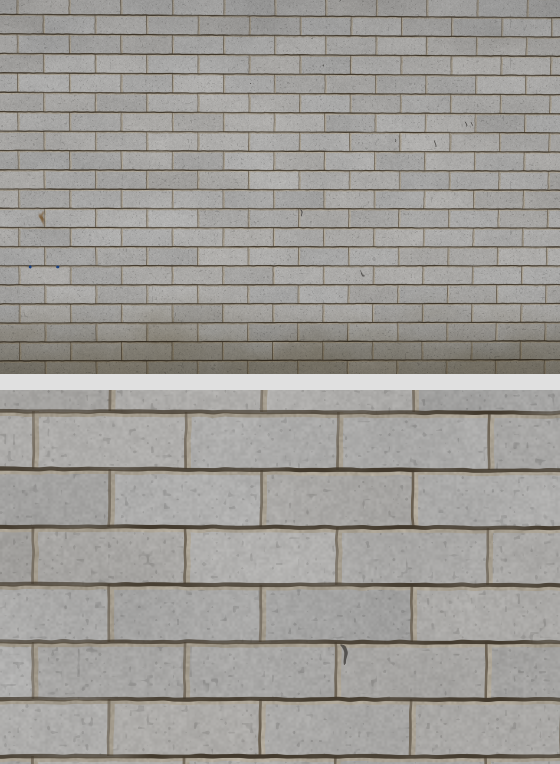
Top, the full canvas; bottom, a detail of the centre.
This texture is drawn by a WebGL 1 fragment shader. Its source:

```glsl
precision highp float;
// Weathered grey brick wall in running bond, seen slightly off axis.
// A warped grid gives courses and bricks; each joint is a pale mortar band
// with a dark shadow, and layered noise adds grain, soiling and scuffs.

uniform vec2 u_resolution;

// Layout, in canvas heights unless noted
const vec2 BRICK_PITCH = vec2(0.137, 0.0516);
const vec2 GRID_START = vec2(0.0781, 0.0381);   // fraction of canvas, from top left
const vec2 GRID_COUNT = vec2(10.77, 19.10);     // bricks across, courses down
const vec2 GRID_SQUEEZE = vec2(0.272, 0.343);   // pitch shrinks right and down
const float TAPER = 0.0205;                     // columns converge downwards
const float TAPER_PIVOT = 0.272;
const float MORTAR_HALF = 0.0021;
const float SHADOW_HALF = 0.0018;
const float SIDE_HALF = 0.0012;
const float WOBBLE = 0.0012;

// Wear
const float BRICK_VARIATION = 0.050;
const float GRAIN = 0.075;
const float CLOUDING = 0.09;
const int SCUFF_COUNT = 10;

const vec3 BRICK = vec3(0.662, 0.660, 0.655);
const vec3 MORTAR = vec3(0.66, 0.625, 0.56);
const vec3 SIDE_SHADE = vec3(0.41, 0.37, 0.31);
const vec3 SHADOW = vec3(0.26, 0.225, 0.175);
const vec3 SOIL = vec3(0.70, 0.675, 0.61);      // multiplies the wall
const vec3 SCUFF = vec3(0.20, 0.19, 0.18);
const vec3 RUST = vec3(0.43, 0.29, 0.12);
const vec3 BLUE = vec3(0.10, 0.25, 0.50);

float hash(vec2 p) {
  vec3 q = fract(p.xyx * 0.1031);
  q += dot(q, q.yzx + 33.33);
  return fract((q.x + q.y) * q.z);
}

float noise(vec2 p) {
  vec2 i = floor(p), f = fract(p);
  f = f * f * (3.0 - 2.0 * f);
  return mix(mix(hash(i), hash(i + vec2(1, 0)), f.x),
             mix(hash(i + vec2(0, 1)), hash(i + vec2(1, 1)), f.x), f.y);
}

float fbm(vec2 p) {
  float sum = 0.0, amp = 0.5;
  for (int i = 0; i < 4; i++) {
    sum += amp * noise(p);
    p = p * 2.03 + 17.0;
    amp *= 0.5;
  }
  return sum / 0.9375;
}

float band(float d, float halfWidth, float soft) {
  return 1.0 - smoothstep(halfWidth - soft, halfWidth + soft, abs(d));
}

float segment(vec2 p, vec2 a, vec2 b) {
  vec2 ab = b - a;
  return length(p - a - ab * clamp(dot(p - a, ab) / dot(ab, ab), 0.0, 1.0));
}

// Canvas fraction (y down) to brick column and course
vec2 wallGrid(vec2 uv) {
  uv.y -= uv.x * (0.0098 - 0.0137 * uv.y);
  uv.x = TAPER_PIVOT + (uv.x - TAPER_PIVOT) * (1.0 + TAPER * (uv.y - 0.07));
  vec2 q = uv - GRID_START;
  return q * GRID_COUNT + q * q * GRID_SQUEEZE;
}

void main() {
  vec2 uv = gl_FragCoord.xy / u_resolution;
  uv.y = 1.0 - uv.y;
  float aspect = u_resolution.x / u_resolution.y;
  vec2 p = vec2(uv.x * aspect, uv.y);
  float soft = 0.6 / u_resolution.y;

  // Brick cell and signed distances to the nearest joints
  vec2 grid = wallGrid(uv);
  float course = floor(grid.y);
  grid.x += 0.5 * mod(course, 2.0);
  vec2 id = vec2(floor(grid.x), course) + 40.0;
  vec2 ragged = vec2(noise(p * 90.0), noise(p * 90.0 + 51.0)) - 0.5;
  vec2 d = (fract(grid + 0.5) - 0.5) * BRICK_PITCH + ragged * WOBBLE;

  // Brick faces: tone per brick, clouding and fine grain
  float clouds = fbm(p * vec2(7.0, 10.0)) - 0.5;
  float grain = 0.6 * noise(p * 420.0) + 0.4 * noise(p * 190.0) - 0.5;
  float tone = (hash(id) - 0.5) * BRICK_VARIATION + clouds * CLOUDING + grain * GRAIN;
  vec3 color = BRICK + tone + vec3(0.006, 0.0, -0.008) * (hash(id + 7.0) - 0.3);
  float pits = smoothstep(0.80, 0.95, noise(p * 260.0 + 9.0));
  color -= 0.07 * pits;

  // Joints: pale mortar, dark left side, deep shadow under each course
  float bed = band(d.y - 0.0027, MORTAR_HALF, soft);
  float perpend = band(d.x - 0.0012, MORTAR_HALF, soft);
  float age = fbm(p * 14.0 + 30.0);
  color = mix(color, MORTAR + (age - 0.5) * 0.16 + grain * 0.1, max(bed, perpend) * 0.85);
  color = mix(color, SIDE_SHADE, band(d.x + 0.0016, SIDE_HALF, soft) * (0.45 + 0.7 * age));
  color = mix(color, SHADOW, band(d.y, SHADOW_HALF, soft) * clamp(0.5 + 0.7 * age, 0.0, 1.0));

  // Soiling at the foot, with a duller top and corners
  float foot = smoothstep(0.78, 1.02, uv.y + clouds * 0.14);
  color *= mix(vec3(1.0), SOIL, foot);
  color *= 1.0 - 0.06 * smoothstep(0.30, 0.0, uv.y);
  color *= 1.0 - 0.10 * dot(uv - 0.5, uv - 0.5);

  // Short dark scuffs, mostly on the right half
  for (int i = 0; i < SCUFF_COUNT; i++) {
    float k = float(i) + 1.0;
    vec2 a = vec2(mix(0.42, 0.95, hash(vec2(k, 3.0))) * aspect, hash(vec2(k, 11.0)));
    vec2 dir = vec2(hash(vec2(k, 19.0)) - 0.3, 0.9) * 0.022;
    float s = segment(p + ragged * 0.006, a, a + dir * hash(vec2(k, 29.0)));
    color = mix(color, SCUFF, 0.7 * band(s, 0.0013, soft));
  }

  // Rust streak and a pair of blue paint spots near the left edge
  vec2 r = (p - vec2(0.112, 0.582)) / vec2(0.007, 0.027) + ragged * 1.2;
  color = mix(color, RUST, 0.75 * smoothstep(1.1, 0.3, length(r)));
  for (int i = 0; i < 2; i++) {
    vec2 spot = vec2(0.080 + 0.074 * float(i), 0.713);
    color = mix(color, BLUE, band(length(p - spot + ragged * 0.003), 0.0042, soft));
  }

  gl_FragColor = vec4(clamp(color, 0.0, 1.0), 1.0);
}
```
